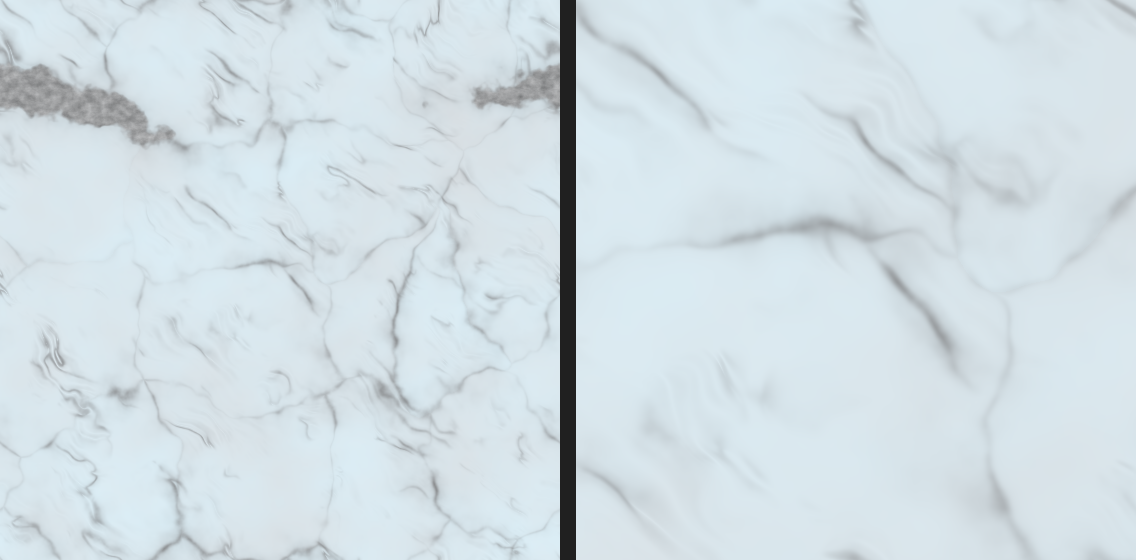
Left: the whole. Right: its middle third, enlarged.
Give the GLSL for this texture, as a Shadertoy shader.

```glsl
#define CELLS 4.0
#define WARP 0.065
#define CRACK_WIDTH 0.0041
#define WISP_WIDTH 0.0028
#define WISP_STRENGTH 0.62
#define ICE vec3(0.862, 0.934, 0.966)
#define MIST vec3(0.850, 0.882, 0.900)
#define VEIN_COLOR vec3(0.48, 0.48, 0.485)
#define PATCH_CENTER vec2(0.08, 0.83)
#define PATCH_RADII vec2(0.20, 0.036)
#define CALM_CENTER vec2(0.16, 0.62)

vec2 hash2(vec2 cell, float seed) {
    vec3 q = fract((cell.xyx + 7.0 + seed * 19.0) * vec3(0.1031, 0.1030, 0.0973));
    q += dot(q, q.yzx + 33.33);
    return fract((q.xx + q.yz) * q.zy);
}

// Gradient noise that wraps on the unit square; freq holds whole numbers
float cornerSlope(vec2 cell, vec2 offset, vec2 freq, float seed) {
    float angle = 6.2832 * hash2(mod(cell, freq), seed).x;
    return dot(vec2(cos(angle), sin(angle)), offset);
}

float noise(vec2 uv, vec2 freq, float seed) {
    vec2 s = (uv + seed * vec2(0.137, 0.291)) * freq;
    vec2 i = floor(s), f = s - i;
    vec2 w = f * f * f * (f * (f * 6.0 - 15.0) + 10.0);
    vec2 e = vec2(1.0, 0.0);
    return mix(mix(cornerSlope(i, f, freq, seed),
                   cornerSlope(i + e, f - e, freq, seed), w.x),
               mix(cornerSlope(i + e.yx, f - e.yx, freq, seed),
                   cornerSlope(i + 1.0, f - 1.0, freq, seed), w.x), w.y);
}

float fbm(vec2 uv, vec2 freq, float seed) {
    float sum = 0.0, amp = 1.0;
    for (int i = 0; i < 4; i++) {
        sum += amp * noise(uv, freq, seed + float(i));
        freq *= 2.0;
        amp *= 0.5;
    }
    return sum;
}

// Unit shear keeps the tiling and lays features along the falling diagonal
vec2 shear(vec2 uv) { return vec2(uv.x + uv.y, uv.y); }

// Nearest wrapped offset
vec2 wrapOffset(vec2 d) { return fract(d + 0.5) - 0.5; }

// Approximate distance to a contour of diagonal noise
float wispDistance(vec2 uv, vec2 freq, float seed) {
    vec2 e = vec2(0.001, 0.0);
    float n = fbm(shear(uv), freq, seed);
    vec2 slope = vec2(fbm(shear(uv + e), freq, seed),
                      fbm(shear(uv + e.yx), freq, seed)) - n;
    return abs(n - 0.06) / (length(slope) / e.x + 1.5);
}

vec2 site(vec2 cell) {
    return cell + 0.5 + 0.88 * (hash2(mod(cell, CELLS), 3.0) - 0.5);
}

// x: distance to the nearest cell border, y: random tint of the cell
vec2 cracks(vec2 uv) {
    vec2 p = uv * CELLS, home = floor(p), nearest = home;
    float best = 1e3, border = 1e3;
    for (int k = 0; k < 9; k++) {
        vec2 cell = home + vec2(k % 3, k / 3) - 1.0;
        float d = length(site(cell) - p);
        if (d < best) { best = d; nearest = cell; }
    }
    vec2 a = site(nearest) - p;
    for (int k = 0; k < 25; k++) {
        if (k == 12) continue;
        vec2 b = site(nearest + vec2(k % 5, k / 5) - 2.0) - p;
        border = min(border, dot(0.5 * (a + b), normalize(b - a)));
    }
    return vec2(border / CELLS, hash2(mod(nearest, CELLS), 8.0).x);
}

// Dark core with a wide soft halo
float ink(float d, float width) {
    float t = d / width;
    return 0.42 * exp(-t * t) + 0.27 * exp(-t / 3.5);
}

void mainImage(out vec4 fragColor, in vec2 fragCoord) {
    vec2 uv = fragCoord / iResolution.xy;
    vec2 bend = WARP * vec2(fbm(uv, vec2(5), 1.0), fbm(uv, vec2(5), 21.0));
    vec2 warped = uv + bend;
    vec2 crack = cracks(warped);

    // Cloudy ground
    float cloud = fbm(uv, vec2(3), 30.0);
    float haze = fbm(uv, vec2(14), 37.0);
    float mist = 0.45 + 0.9 * cloud + 0.25 * haze + 0.4 * (crack.y - 0.5);
    vec3 color = mix(ICE, MIST, clamp(mist, 0.0, 1.2)) + 0.008 * haze;

    // Cracks that swell, break and fade, quiet in one broad area
    float calm = smoothstep(0.08, 0.27, length(wrapOffset(warped - CALM_CENTER)));
    float swell = smoothstep(-0.3, 0.6, fbm(uv, vec2(8), 41.0));
    float bead = clamp(0.85 + 0.8 * fbm(uv, vec2(26), 46.0), 0.3, 1.4);
    float clear = 1.0 - ink(crack.x, CRACK_WIDTH * mix(0.65, 1.5, swell))
                      * mix(0.15, 1.0, swell) * mix(0.12, 1.0, calm) * bead;

    // Broken diagonal wisps, coarse then fine
    for (int i = 0; i < 2; i++) {
        float k = float(i), seed = 50.0 + 11.0 * k;
        float shown = smoothstep(0.0, 0.55, fbm(warped, vec2(6) + 2.0 * k, seed + 5.0));
        float d = wispDistance(uv + 0.8 * bend, vec2(4, 2) + k * vec2(4, 3), seed);
        clear *= 1.0 - WISP_STRENGTH * ink(d, WISP_WIDTH * (1.3 - 0.4 * k))
                     * shown * mix(0.1, 1.0, calm) * bead * 1.4;
    }
    color = mix(VEIN_COLOR, color, clear);

    // Ragged granular patch
    vec2 q = wrapOffset(uv - PATCH_CENTER);
    q.y += 0.2 * q.x + 0.7 * q.x * q.x;
    float rim = length(q / PATCH_RADII) + 0.7 * fbm(uv, vec2(16), 80.0);
    float grain = fbm(uv, vec2(48, 64), 90.0);
    color *= 1.0 - 0.09 * exp(-3.0 * max(rim - 1.0, 0.0));
    color = mix(color, vec3(0.61, 0.615, 0.62) + 0.16 * grain, smoothstep(1.16, 0.88, rim));

    fragColor = vec4(color, 1.0);
}
```
